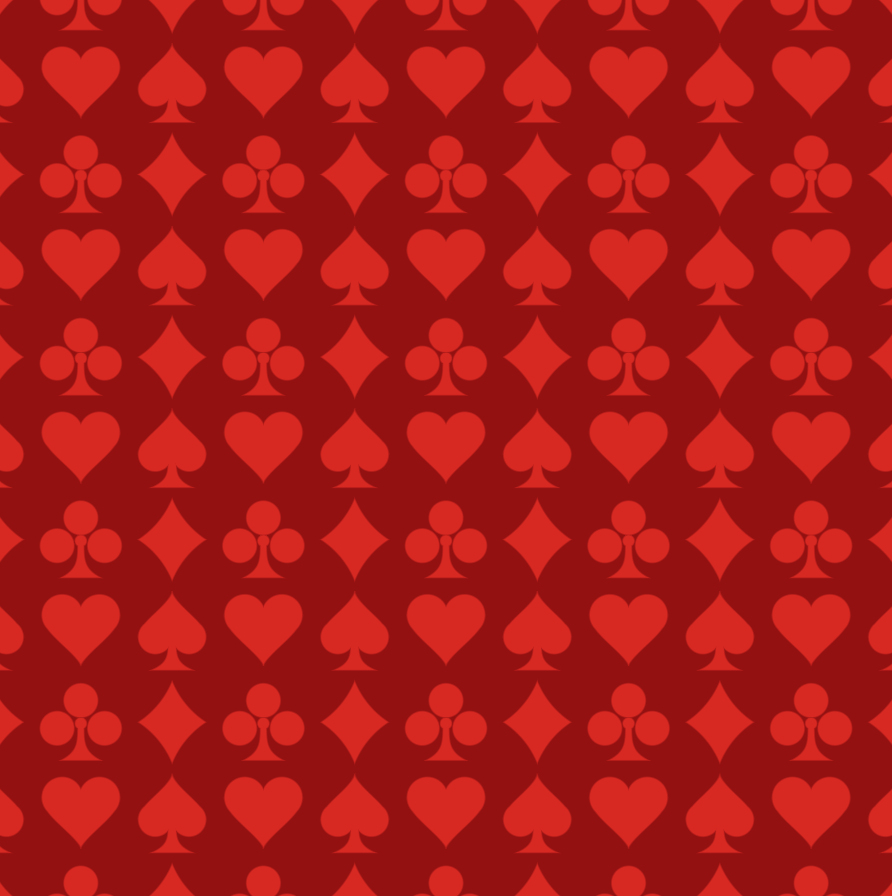
Give the GLSL for this pattern, as a Shadertoy shader.

```glsl
const float CELLS_PER_HEIGHT = 9.815;
const float HEART_ROW = 8.92;
const float EDGE_SOFTNESS = 0.013;
const float HALF_PI = 1.5707963;
const vec3 GROUND = vec3(0.575, 0.067, 0.067);
const vec3 SUIT_RED = vec3(0.847, 0.157, 0.133);

float circle(vec2 p, vec2 center, float radius) {
    return length(p - center) - radius;
}

// Two round lobes at y = 0 that taper to a tip at y = tipLength
float lobedTaper(vec2 p, float offset, float radius, float tipLength, float power) {
    p.x = abs(p.x);
    float lobes = circle(p, vec2(offset, 0.0), radius);
    float t = clamp(1.0 - p.y / tipLength, 0.0, 1.0);
    float halfWidth = (offset + radius) * sin(HALF_PI * pow(t, power));
    float taper = max((p.x - halfWidth) * 0.75, max(-p.y, p.y - tipLength));
    return min(lobes, taper);
}

// Narrow neck that flares into a flat foot
float stem(vec2 p, float top, float bottom, float neck, float foot) {
    float height = top - bottom;
    float s = clamp((top - p.y) / height, 0.0, 1.0);
    float flare = foot - neck;
    float slope = 5.0 * flare * pow(s, 4.0) / height;
    float side = (abs(p.x) - neck - flare * pow(s, 5.0)) / sqrt(1.0 + slope * slope);
    return max(side, max(p.y - top, bottom - p.y));
}

float heart(vec2 p) {
    return lobedTaper(vec2(p.x, 0.16 - p.y), 0.204, 0.224, 0.556, 1.3);
}

float spade(vec2 p) {
    float body = lobedTaper(p + vec2(0.0, 0.083), 0.185, 0.187, 0.498, 1.45);
    return min(body, stem(p, -0.06, -0.447, 0.045, 0.235));
}

float club(vec2 p) {
    float top = circle(p, vec2(0.0, 0.222), 0.188);
    float sides = circle(vec2(abs(p.x), p.y), vec2(0.26, -0.083), 0.188);
    float hub = circle(p, vec2(0.0, -0.03), 0.065);
    float leaves = min(min(top, sides), hub);
    return min(leaves, stem(p, 0.03, -0.435, 0.035, 0.225));
}

// Four sides cut by large circles, giving concave edges
float diamond(vec2 p) {
    p.y += 0.016;
    return -circle(abs(p), vec2(0.904, 0.817), 0.975);
}

float suit(vec2 p, vec2 parity) {
    if (parity.y < 0.5) {
        return parity.x < 0.5 ? heart(p) : spade(p);
    }
    return parity.x < 0.5 ? club(p) : diamond(p);
}

void mainImage(out vec4 fragColor, in vec2 fragCoord) {
    // Checker of four suits, two cells per repeat
    vec2 canvas = (fragCoord - vec2(0.5 * iResolution.x, 0.0)) / iResolution.y;
    vec2 grid = canvas * CELLS_PER_HEIGHT - vec2(0.0, HEART_ROW);
    vec2 cell = floor(grid + 0.5);
    float d = suit(grid - cell, mod(cell, 2.0));

    // Smooth fill
    float blur = max(EDGE_SOFTNESS, 0.7 * CELLS_PER_HEIGHT / iResolution.y);
    float fill = 1.0 - smoothstep(-blur, blur, d);
    fragColor = vec4(mix(GROUND, SUIT_RED, fill), 1.0);
}
```
